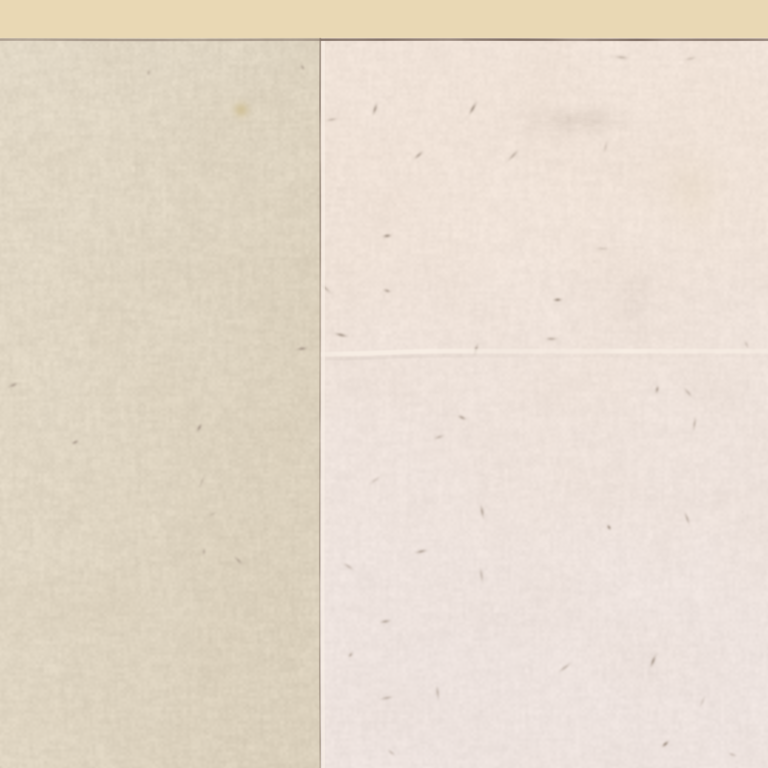
Reproduce this texture procedurally as a Shadertoy shader.

```glsl
// Two joined sheets of aged paper under a straw-coloured strip, with a pale crease.
const vec3 STRIP_COLOR  = vec3(0.915, 0.848, 0.705);
const vec3 LEFT_LIGHT   = vec3(0.882, 0.843, 0.770);
const vec3 LEFT_DARK    = vec3(0.856, 0.814, 0.735);
const vec3 RIGHT_WARM   = vec3(0.938, 0.886, 0.843);
const vec3 RIGHT_COOL   = vec3(0.927, 0.886, 0.868);
const vec3 INK_COLOR    = vec3(0.43, 0.36, 0.32);
const vec3 SPECK_COLOR  = vec3(0.63, 0.57, 0.52);
const vec3 STAIN_COLOR  = vec3(0.80, 0.73, 0.54);
const vec3 CREASE_COLOR = vec3(0.975, 0.940, 0.900);
const float SEAM_X   = 0.4172;
const float STRIP_Y  = 0.9505;
const float RULE_Y   = 0.9480;
const float CREASE_Y = 0.5425;
const float GRAIN    = 0.034;
const float MOTTLE   = 0.018;
const float SPECK_CELLS = 17.0;

float hash(vec2 p) {
    vec3 q = fract(vec3(p.xyx) * 0.1031);
    q += dot(q, q.yzx + 33.33);
    return fract((q.x + q.y) * q.z);
}

float noise(vec2 p) {
    vec2 i = floor(p), f = fract(p);
    f = f * f * (3.0 - 2.0 * f);
    return mix(mix(hash(i), hash(i + vec2(1, 0)), f.x),
               mix(hash(i + vec2(0, 1)), hash(i + vec2(1, 1)), f.x), f.y);
}

float fbm(vec2 p) {
    float sum = 0.0, amp = 0.5;
    for (int i = 0; i < 4; i++) {
        sum += amp * noise(p);
        p = p * 2.03 + 17.1;
        amp *= 0.5;
    }
    return sum / 0.9375;
}

// Soft line of the given half width around distance zero.
float line(float d, float halfWidth, float aa) {
    return 1.0 - smoothstep(halfWidth - aa * 0.5, halfWidth + aa, abs(d));
}

// Soft elliptical spot.
float spot(vec2 p, vec2 center, vec2 radius) {
    vec2 d = (p - center) / radius;
    return exp(-dot(d, d));
}

// Sparse small fibres and flecks, one candidate per cell.
float specks(vec2 p, float density) {
    vec2 cell = floor(p * SPECK_CELLS), f = fract(p * SPECK_CELLS);
    float present = step(hash(cell + 5.7), density);
    vec2 center = 0.2 + 0.6 * vec2(hash(cell + 11.3), hash(cell + 29.9));
    float angle = 3.1416 * hash(cell + 43.1);
    vec2 d = mat2(cos(angle), -sin(angle), sin(angle), cos(angle)) * (f - center);
    float len = mix(0.05, 0.12, hash(cell + 61.7));
    return present * exp(-dot(d / vec2(len, 0.04), d / vec2(len, 0.04)))
         * mix(0.2, 0.75, hash(cell + 83.2));
}

// Paper tooth with a faint woven direction.
float paperGrain(vec2 p) {
    float tooth = noise(p * 150.0) + noise(p * 270.0 + 9.0) - 1.0;
    float weave = noise(p * vec2(40.0, 220.0)) + noise(p * vec2(220.0, 40.0)) - 1.0;
    return tooth * 0.65 + weave * 0.45;
}

void mainImage(out vec4 fragColor, in vec2 fragCoord) {
    vec2 uv = fragCoord / iResolution.xy;
    float aa = 1.0 / iResolution.y;
    float seam = SEAM_X + 0.0012 * (noise(vec2(uv.y * 7.0, 3.0)) - 0.5);
    float onRight = smoothstep(-aa * 0.5, aa * 0.5, uv.x - seam);

    // Sheet tones
    float leftShade = smoothstep(0.0, 1.0, uv.x * 1.3 + 0.45 * (1.0 - uv.y));
    vec3 leftSheet = mix(LEFT_LIGHT, LEFT_DARK, leftShade);
    float cool = smoothstep(0.15, 1.0, 1.0 - uv.y + 0.3 * (fbm(uv * 4.0) - 0.5));
    vec3 rightSheet = mix(RIGHT_WARM, RIGHT_COOL, cool);
    vec3 color = mix(leftSheet, rightSheet, onRight);

    // Mottling and grain
    color += MOTTLE * (fbm(uv * 14.0 + 2.0) - 0.5) * vec3(0.8, 1.0, 1.3);
    color += GRAIN * paperGrain(uv) * mix(1.0, 0.75, onRight);

    // Flecks and faint stains
    float flecks = specks(uv, mix(0.10, 0.24, onRight));
    color = mix(color, SPECK_COLOR, flecks);
    float smudge = spot(uv, vec2(0.75, 0.842), vec2(0.06, 0.018)) * fbm(uv * vec2(45.0, 90.0));
    smudge += 0.5 * spot(uv, vec2(0.83, 0.61), vec2(0.018, 0.035)) * fbm(uv * 80.0);
    color = mix(color, SPECK_COLOR, 0.28 * smudge);
    color = mix(color, STAIN_COLOR, 0.65 * spot(uv, vec2(0.314, 0.857), vec2(0.009)));
    color = mix(color, STAIN_COLOR, 0.10 * spot(uv, vec2(0.90, 0.75), vec2(0.035, 0.045)));

    // Raised crease with a shadow below
    float creaseY = CREASE_Y + 0.004 * (smoothstep(SEAM_X, 0.58, uv.x) - 0.9);
    float creaseD = uv.y - creaseY;
    float creaseWear = onRight * (0.55 + 0.45 * noise(vec2(uv.x * 22.0, 1.0)));
    color = mix(color, CREASE_COLOR, 0.85 * creaseWear * line(creaseD, 0.0022, 2.0 * aa));
    color -= 0.035 * creaseWear * line(creaseD + 0.0065, 0.0015, 2.0 * aa)
           * (1.0 - 0.6 * smoothstep(0.5, 0.75, uv.x));

    // Seam: dark edge beside a bright lip
    float seamInk = mix(0.38, 0.65, smoothstep(0.45, 0.95, uv.y))
                  * (0.7 + 0.5 * noise(vec2(uv.y * 30.0, 8.0)));
    color = mix(color, CREASE_COLOR, 0.6 * line(uv.x - seam - 0.0035, 0.0018, aa));
    color = mix(color, INK_COLOR, seamInk * line(uv.x - seam + 0.0005, 0.0007, aa));

    // Top strip and ruled edge
    color = mix(color, STRIP_COLOR, smoothstep(-aa, aa, uv.y - STRIP_Y));
    float ruleD = uv.y - RULE_Y - 0.001 * (noise(vec2(uv.x * 5.0, 6.0)) - 0.5);
    float ruleInk = mix(0.50, 0.85, onRight) * (0.75 + 0.25 * noise(vec2(uv.x * 24.0, 4.0)));
    color = mix(color, INK_COLOR, ruleInk * line(ruleD, 0.0013, aa));

    fragColor = vec4(clamp(color, 0.0, 1.0), 1.0);
}
```
